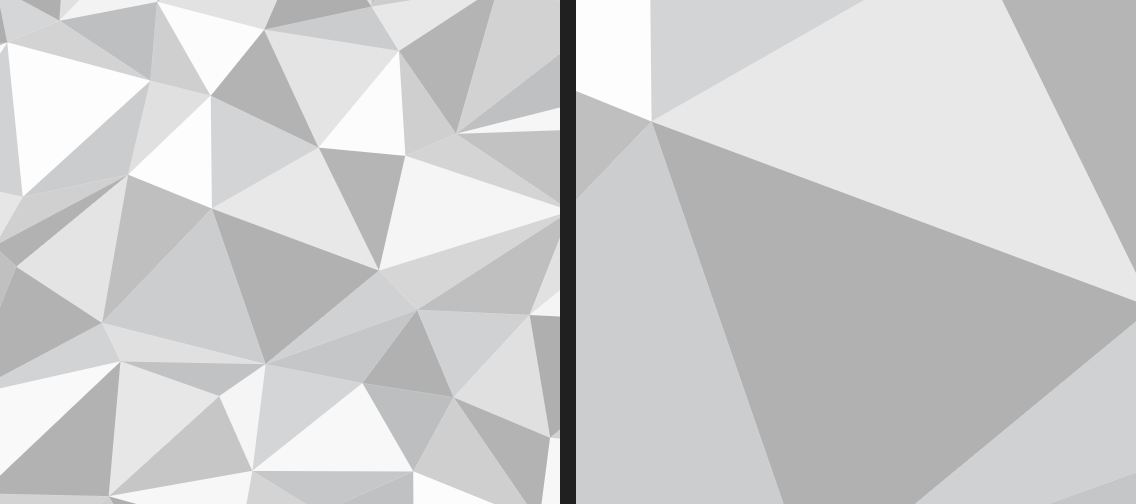
Left: the whole. Right: its middle third, enlarged.
A Shadertoy shader for this background:

```glsl
#define FACET_SIZE 0.218     // lattice spacing, in canvas heights
#define JITTER 0.42          // vertex displacement, below 0.5 keeps facets valid
#define LATTICE_ANGLE -0.27
#define LATTICE_SHIFT vec2(13.3, 7.6)
#define DIAGONAL_BIAS 1.5    // preference for the short diagonal
#define SEAM_GLOW 0.06       // faint light line between facets
#define TONE_SPREAD 0.022
#define COOL_TINT vec3(-0.005, 0.0, 0.006)

float hash(vec2 p, float seed) {
    vec3 q = fract(vec3(p.xyx + seed * 3.17) * vec3(0.1031, 0.1030, 0.0973));
    q += dot(q, q.yzx + 33.33);
    return fract((q.x + q.y) * q.z);
}

float cross2(vec2 a, vec2 b) {
    return a.x * b.y - a.y * b.x;
}

// Axes of a triangular lattice, 60 degrees apart
mat2 latticeBasis() {
    vec2 angles = LATTICE_ANGLE + vec2(0.0, 1.0472);
    return mat2(cos(angles.x), sin(angles.x), cos(angles.y), sin(angles.y));
}

vec2 vertex(vec2 id) {
    vec2 offset = 2.0 * vec2(hash(id, 1.0), hash(id, 2.0)) - 1.0;
    return latticeBasis() * (id + JITTER * offset);
}

float doubleArea(vec2 a, vec2 b, vec2 c) {
    return cross2(b - a, c - a);
}

float edgeDistance(vec2 p, vec2 a, vec2 b) {
    return cross2(normalize(b - a), p - a);
}

// Positive inside a counter-clockwise triangle
float triangleDistance(vec2 p, vec2 a, vec2 b, vec2 c) {
    return min(edgeDistance(p, a, b), min(edgeDistance(p, b, c), edgeDistance(p, c, a)));
}

// Evenly spread greys, chosen by area share, stepping far between neighbours
vec3 facetColor(vec2 id, float side) {
    float pick = fract(dot(id, vec2(0.73, 0.19)) + 0.5 * side + 0.25 * hash(id, 3.0 + side));
    float tone = pick < 0.17 ? 0.69
               : pick < 0.36 ? 0.765
               : pick < 0.63 ? 0.82
               : pick < 0.79 ? 0.89 : 0.972;
    tone += TONE_SPREAD * (2.0 * hash(id, 5.0 + side) - 1.0);
    float cool = step(0.5, hash(id, 7.0 + side)) * step(0.72, tone) * step(tone, 0.86);
    return vec3(tone) + COOL_TINT * cool;
}

void mainImage(out vec4 fragColor, in vec2 fragCoord) {
    float pixel = 1.0 / (iResolution.y * FACET_SIZE);
    mat2 basis = latticeBasis();
    vec2 p = fragCoord * pixel + basis * LATTICE_SHIFT;
    vec2 home = floor(inverse(basis) * p);

    vec3 colorSum = vec3(0.0);
    float coverSum = 0.0;
    for (int y = -1; y <= 1; y++)
    for (int x = -1; x <= 1; x++) {
        vec2 id = home + vec2(x, y);
        vec2 v00 = vertex(id);
        vec2 v10 = vertex(id + vec2(1, 0));
        vec2 v11 = vertex(id + vec2(1, 1));
        vec2 v01 = vertex(id + vec2(0, 1));

        // Split along the short diagonal unless that leaves a sliver
        float longSplit = min(doubleArea(v00, v10, v11), doubleArea(v00, v11, v01));
        float shortSplit = min(doubleArea(v00, v10, v01), doubleArea(v10, v11, v01));
        vec2 dist = longSplit > DIAGONAL_BIAS * shortSplit
            ? vec2(triangleDistance(p, v00, v10, v11), triangleDistance(p, v00, v11, v01))
            : vec2(triangleDistance(p, v00, v10, v01), triangleDistance(p, v10, v11, v01));

        vec2 cover = clamp(0.5 - SEAM_GLOW + dist / pixel, 0.0, 1.0);
        colorSum += cover.x * facetColor(id, 0.0) + cover.y * facetColor(id, 1.0);
        coverSum += cover.x + cover.y;
    }

    vec3 facets = colorSum / max(coverSum, 0.001);
    vec3 color = mix(vec3(1.0), facets, min(coverSum, 1.0));
    fragColor = vec4(clamp(color, 0.0, 1.0), 1.0);
}
```
